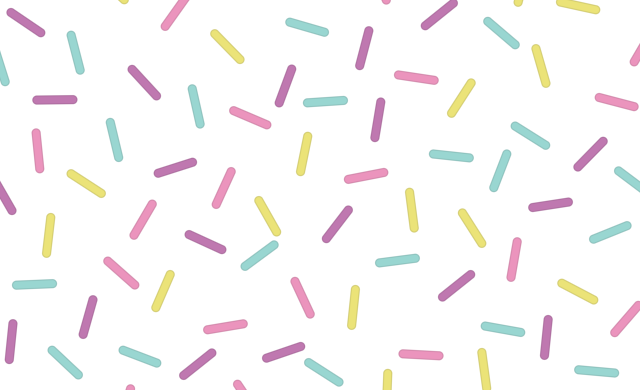
Give the GLSL for this pattern, as a Shadertoy shader.

```glsl
// Scattered pastel sprinkles on white: one rounded bar per cell of a tilted,
// jittered grid. Neighbouring cells lean in roughly perpendicular directions,
// so bars never pile up, and every 2x2 block holds each colour once.

#define CELL 0.1565        // grid spacing, in canvas heights
#define HALF_LENGTH 0.0462 // half of the bar's core segment
#define RADIUS 0.0115      // half of the bar's thickness
#define JITTER 0.40        // centre wander, as a share of the cell
#define GRID_TILT 0.46     // rotation of the grid, in radians
#define RIM_WIDTH 0.0021   // thin darker outline
#define RIM_SHADE 0.86     // brightness of that outline
#define SEED 17.0

const float PI = 3.14159265;
const vec3 PAPER  = vec3(1.0);
const vec3 PURPLE = vec3(0.75, 0.47, 0.69);
const vec3 TEAL   = vec3(0.60, 0.84, 0.82);
const vec3 PINK   = vec3(0.92, 0.58, 0.74);
const vec3 YELLOW = vec3(0.92, 0.89, 0.47);

// Three random values in 0..1 for a cell
vec3 hash32(vec2 p) {
    vec3 q = fract(vec3(p.xyx + SEED) * vec3(0.1031, 0.1030, 0.0973));
    q += dot(q, q.yxz + 33.33);
    return fract((q.xxy + q.yzz) * q.zyx);
}

mat2 rotation(float angle) {
    float c = cos(angle), s = sin(angle);
    return mat2(c, s, -s, c);
}

// Signed distance to a bar centred on the origin
float barDistance(vec2 p, float angle) {
    vec2 dir = vec2(cos(angle), sin(angle));
    float along = clamp(dot(p, dir), -HALF_LENGTH, HALF_LENGTH);
    return length(p - dir * along) - RADIUS;
}

// The 2x2 block's random XOR key shuffles the four colours inside it
vec3 barColor(ivec2 cell) {
    int slot = (cell.x & 1) + 2 * (cell.y & 1);
    int key = int(hash32(vec2(cell >> 1) + 71.0).x * 4.0);
    int index = (slot ^ key) & 3;
    return index == 0 ? PURPLE : index == 1 ? TEAL : index == 2 ? PINK : YELLOW;
}

void mainImage(out vec4 fragColor, in vec2 fragCoord) {
    float pixel = 1.0 / iResolution.y;
    vec2 p = rotation(GRID_TILT) * (fragCoord - 0.5 * iResolution.xy) * pixel;
    ivec2 home = ivec2(floor(p / CELL));
    vec3 color = PAPER;

    // Bars of this cell and its neighbours
    for (int y = -1; y <= 1; y++) {
        for (int x = -1; x <= 1; x++) {
            ivec2 cell = home + ivec2(x, y);
            vec3 rnd = hash32(vec2(cell));
            vec2 center = (vec2(cell) + 0.5 + JITTER * (rnd.xy - 0.5)) * CELL;

            // Alternate between two quarter-turn ranges of direction
            float parity = float((cell.x + cell.y) & 1);
            float angle = 0.5 * PI * (parity + rnd.z - 0.5);

            float d = barDistance(p - center, angle);
            float rim = smoothstep(-pixel, pixel, d + RIM_WIDTH);
            float cover = 1.0 - smoothstep(-0.8 * pixel, 0.8 * pixel, d);
            vec3 fill = barColor(cell) * mix(1.0, RIM_SHADE, rim);
            color = mix(color, fill, cover);
        }
    }
    fragColor = vec4(color, 1.0);
}
```
